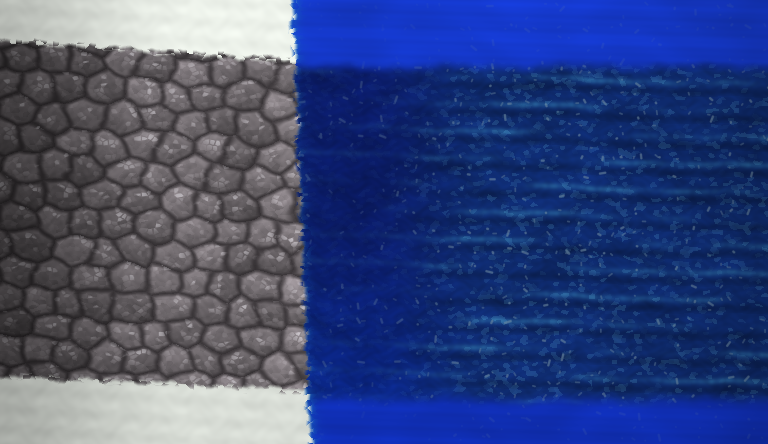
Reproduce this texture procedurally as a WebGL 2 fragment shader.

```glsl
#version 300 es
precision highp float;
// Macro view of woven cloth: a grey band on white meets a navy band on bright blue.
uniform vec2 u_resolution;
out vec4 fragColor;

// Layout, in canvas heights
const float SEAM_TOP = 0.698, SEAM_LEAN = 0.040;
const float GREY_TOP = 0.908, GREY_BOTTOM = 0.154, GREY_TILT = 0.062;
const float NAVY_TOP = 0.846, NAVY_BOTTOM = 0.100;
const vec2 KNOT_SIZE = vec2(0.078, 0.060);
const float ROW_PITCH = 0.061, ROW_TILT = 0.03, ROW_PHASE = 0.1;

// Colours
const vec3 WHITE = vec3(0.93, 0.95, 0.92);
const vec3 GREY = vec3(0.47, 0.445, 0.46);
const vec3 CRACK = vec3(0.17, 0.155, 0.165);
const vec3 GLINT = vec3(0.76, 0.75, 0.77);
const vec3 BLUE_TOP = vec3(0.08, 0.22, 0.79);
const vec3 BLUE_LOW = vec3(0.06, 0.18, 0.70);
const vec3 NAVY_DEEP = vec3(0.035, 0.09, 0.39);
const vec3 NAVY = vec3(0.055, 0.165, 0.43);
const vec3 TEAL = vec3(0.16, 0.40, 0.62);
const vec3 FRINGE = vec3(0.10, 0.42, 0.74);
const vec3 LINT = vec3(0.45, 0.56, 0.64);

vec2 hash2(vec2 p) {
  vec3 q = fract(p.xyx * vec3(0.1031, 0.1030, 0.0973));
  q += dot(q, q.yzx + 33.33);
  return fract((q.xx + q.yz) * q.zy);
}

// Staggered cellular noise: xy = offset from nearest centre, z = edge gap, w = cell id
vec4 cells(vec2 p, float jitter) {
  vec2 base = floor(p), nearest = vec2(0.0);
  float first = 9.0, second = 9.0, id = 0.0;
  for (int j = -1; j <= 1; j++)
    for (int i = -1; i <= 1; i++) {
      vec2 g = base + vec2(i, j);
      vec2 h = hash2(g + 50.0);
      vec2 d = p - g - 0.5 - vec2(0.5 * mod(g.y, 2.0), 0.0) - jitter * (h - 0.5);
      float dist = length(d);
      if (dist < first) {
        second = first; first = dist; nearest = d; id = h.x;
      } else second = min(second, dist);
    }
  return vec4(nearest, second - first, id);
}

// Layered sines, about -1 to 1
float ripple(float t) {
  return (sin(t) + 0.6 * sin(2.3 * t + 1.7) + 0.4 * sin(5.1 * t + 0.6)) * 0.5;
}

// Soft mottling from warped sines, about -1 to 1
float mottle(vec2 p) {
  vec2 w = p + 0.7 * sin(p.yx * 1.7 + vec2(0.4, 2.1));
  return 0.5 * (sin(w.x) * sin(w.y + 1.0) + sin(w.x * 2.1 + w.y) * sin(w.y * 2.7 - w.x));
}

// Short randomly turned fibres, one in some of the grid squares
float fibres(vec2 p, float scale, float density, float pixel) {
  vec2 q = p * scale, id = floor(q);
  vec2 h = hash2(id + scale), k = hash2(id + 2.0 * scale);
  vec2 d = fract(q) - 0.3 - 0.4 * h;
  vec2 along = vec2(cos(k.x * 6.283), sin(k.x * 6.283));
  float t = clamp(dot(d, along), -0.16 * k.y, 0.16 * k.y);
  float line = 1.0 - smoothstep(0.02, 0.05 + pixel * scale, length(d - t * along));
  return line * step(fract(h.x * 17.0 + k.y * 5.0), density);
}

vec3 whiteCloth(vec2 p) {
  float v = (p.y + GREY_TILT * p.x) / 0.045;
  float weave = sin(v * 6.283) * (0.6 + 0.4 * sin(p.x * 80.0 + 3.14 * floor(v)));
  float light = mix(0.76, 1.0, smoothstep(-0.05, 0.45, p.x));
  light *= mix(0.91, 1.0, smoothstep(0.0, 0.9, p.y));
  return WHITE * (light + 0.025 * weave + 0.02 * mottle(p * 45.0));
}

vec3 greyCloth(vec2 p, float seam) {
  vec2 q = vec2(p.x, p.y + GREY_TILT * p.x) / KNOT_SIZE;
  q += 0.10 * vec2(ripple(q.y * 2.0 + q.x), ripple(q.x * 1.7 - q.y));
  vec4 knot = cells(q, 0.48);
  vec4 grain = cells(p * vec2(75.0, 95.0), 0.9);
  float dome = smoothstep(0.0, 0.30, knot.z);
  float shade = 0.85 + 0.28 * knot.y - 0.10 * knot.x + 0.20 * (knot.w - 0.5);
  shade += 0.13 * (grain.w - 0.5) + 0.08 * mottle(p * 70.0);
  vec3 col = mix(CRACK, GREY * shade, 0.25 + 0.75 * dome);
  // Wet glints near the upper side of each knot
  float crown = exp(-9.0 * dot(knot.xy - vec2(0.05, 0.18), knot.xy - vec2(0.05, 0.18)));
  float glint = crown * smoothstep(0.58, 0.95, grain.w) * smoothstep(0.05, 0.4, grain.z);
  col = mix(col, GLINT, 0.65 * glint);
  float light = mix(0.56, 1.08, smoothstep(-0.05, 0.42, p.x));
  col *= light * (1.0 + 0.12 * smoothstep(0.10, 0.0, seam - p.x));
  return col;
}

vec3 blueCloth(vec2 p, float pixel) {
  float cloud = mottle(p * vec2(9.0, 16.0));
  vec3 bright = mix(BLUE_LOW, BLUE_TOP, smoothstep(0.1, 0.9, p.y));
  bright *= 1.0 + 0.06 * cloud + 0.05 * ripple(p.y * 75.0 + p.x * 2.0);
  float teal = smoothstep(0.82, 1.12, p.x);
  vec3 navy = mix(NAVY_DEEP, NAVY, 0.2 + 0.8 * teal);
  navy += vec3(0.0, 0.04, 0.12) * smoothstep(0.5, 0.1, p.y) * (1.0 - teal);
  navy *= 1.0 + 0.12 * cloud + 0.10 * mottle(p * vec2(55.0, 80.0));
  // Broken pale ridges, one per thread row
  float v = (p.y + ROW_TILT * p.x) / ROW_PITCH - ROW_PHASE + 0.07 * ripple(p.x * 14.0);
  float row = floor(v + 0.5), off = v - row;
  float breaks = smoothstep(-0.55, 0.75, ripple(p.x * 8.0 + row * 4.7));
  breaks *= 0.75 + 0.35 * mottle(vec2(p.x * 65.0, row * 3.0));
  float ridge = exp(-off * off * 75.0) * breaks * mix(0.22, 0.82, teal);
  navy *= 1.0 - 0.18 * teal * exp(-pow(off + 0.32, 2.0) * 40.0);
  navy = mix(navy, TEAL, ridge);
  vec4 grain = cells(p * vec2(80.0, 110.0), 0.9);
  navy += vec3(0.06, 0.10, 0.08) * smoothstep(0.7, 1.0, grain.w) * (0.2 + 0.8 * teal);
  float wobble = 0.006 * ripple(p.x * 23.0);
  float band = smoothstep(NAVY_BOTTOM - 0.02, NAVY_BOTTOM + 0.02, p.y + wobble);
  band *= 1.0 - smoothstep(NAVY_TOP - 0.015, NAVY_TOP + 0.02, p.y + wobble);
  vec3 col = mix(bright, navy, band);
  float lint = fibres(p, 24.0, 0.30, pixel) + 0.7 * fibres(p + 3.0, 41.0, 0.22, pixel);
  col = mix(col, LINT, min(lint, 1.0) * mix(0.12, 0.55, band) * (0.5 + 0.5 * teal));
  return col * (1.0 - 0.16 * smoothstep(1.35, 1.8, p.x));
}

void main() {
  float pixel = 1.0 / u_resolution.y;
  vec2 p = gl_FragCoord.xy * pixel;
  float fray = cells(p * vec2(70.0, 90.0), 0.9).w - 0.5;
  float seam = SEAM_TOP - SEAM_LEAN * p.y + 0.004 * ripple(p.y * 45.0) + 0.012 * fray;

  // Left side: white cloth with the ragged grey band
  float level = p.y + GREY_TILT * p.x * mix(0.75, 1.15, p.y) + 0.004 * ripple(p.x * 60.0) + 0.012 * fray;
  float soft = 0.004 + pixel;
  float band = smoothstep(GREY_BOTTOM - soft, GREY_BOTTOM + soft, level);
  band *= 1.0 - smoothstep(GREY_TOP - soft, GREY_TOP + soft, level);
  vec3 left = mix(whiteCloth(p), greyCloth(p, seam), band);

  // Right side, with a frayed glow along the seam
  vec3 right = blueCloth(p, pixel);
  float glow = exp(-max(p.x - seam, 0.0) * 110.0);
  right = mix(right, FRINGE, glow * mix(0.75, 0.30 + 0.4 * fray, band));

  vec3 col = mix(left, right, smoothstep(-soft, soft, p.x - seam));
  fragColor = vec4(clamp(col, 0.0, 1.0), 1.0);
}
```
